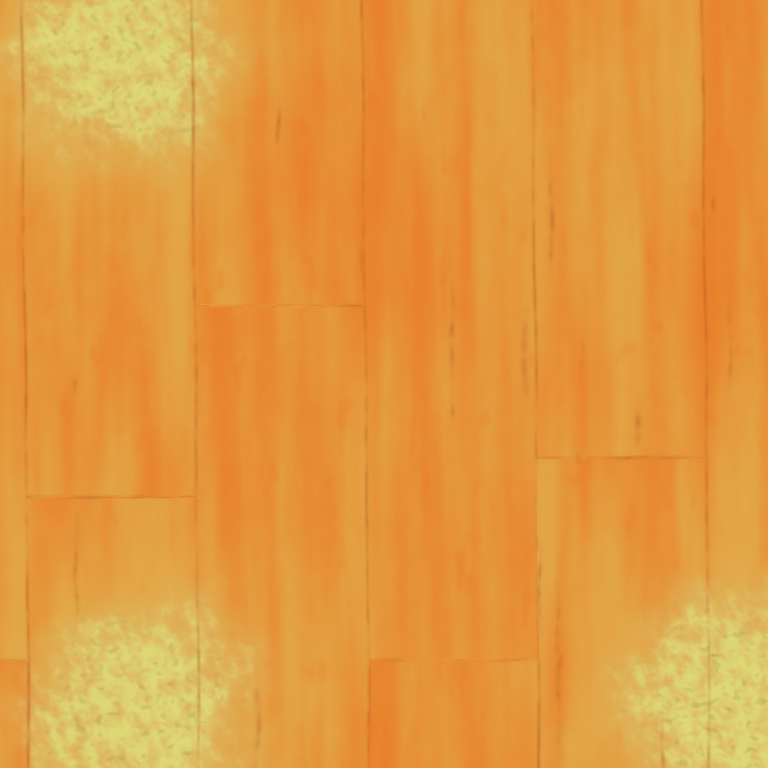
This texture is drawn by a Shadertoy shader. Its source:

```glsl
const vec3 AMBER = vec3(0.912, 0.505, 0.170);
const vec3 HONEY = vec3(0.885, 0.655, 0.280);
const vec3 STRAW = vec3(0.860, 0.725, 0.390);
const vec3 LEMON = vec3(0.870, 0.845, 0.460);
const vec3 TAN = vec3(0.850, 0.675, 0.400);
const vec3 RUST = vec3(0.700, 0.340, 0.110);
const float PLANK_WIDTH = 0.2215;
const float FIRST_SEAM = 0.033;
const float JOINT_HEIGHT[6] = float[6](0.140, 0.353, 0.602, 0.140, 0.404, 0.147);
const vec3 WORN_SPOT[3] = vec3[3](vec3(0.16, 0.92, 0.150),
                                  vec3(0.19, 0.07, 0.155),
                                  vec3(0.97, 0.08, 0.180));

vec2 hash2(vec2 p) {
    vec3 q = fract(p.xyx * vec3(0.1031, 0.1030, 0.0973));
    q += dot(q, q.yzx + 33.33);
    return fract((q.xx + q.yz) * q.zy);
}

float gradientDot(vec2 cell, vec2 offset) {
    float angle = 6.2832 * hash2(cell).x;
    return dot(vec2(cos(angle), sin(angle)), offset);
}

float gradientNoise(vec2 p) {
    vec2 i = floor(p), f = fract(p);
    vec2 u = f * f * f * (f * (f * 6.0 - 15.0) + 10.0);
    vec2 e = vec2(1.0, 0.0);
    return mix(mix(gradientDot(i, f), gradientDot(i + e, f - e), u.x),
               mix(gradientDot(i + e.yx, f - e.yx), gradientDot(i + 1.0, f - 1.0), u.x), u.y);
}

float fbm(vec2 p) {
    float sum = 0.0, weight = 1.0;
    for (int k = 0; k < 3; k++) {
        sum += weight * gradientNoise(p);
        p = p * 2.03 + 17.3;
        weight *= 0.5;
    }
    return sum;
}

float softLine(float d, float halfWidth) {
    return exp(-d * d / (halfWidth * halfWidth));
}

// Narrow staves inside a plank, each fading along its length
float staveTone(float x, float y, float seed) {
    float i = floor(x), f = fract(x);
    float a = gradientNoise(vec2(i * 5.37 + seed, y * 2.6 + seed));
    float b = gradientNoise(vec2((i + 1.0) * 5.37 + seed, y * 2.6 + seed));
    return mix(a, b, smoothstep(0.78, 1.0, f));
}

// Rubbed areas: 1 at the centre, falling softly to 0
float wornMask(vec2 p, float reach) {
    vec2 warp = 0.05 * vec2(fbm(p * 9.0), fbm(p * 9.0 + 41.0));
    float mask = 0.0;
    for (int k = 0; k < 3; k++) {
        float d = length(p + warp - WORN_SPOT[k].xy) / (WORN_SPOT[k].z * reach);
        mask = max(mask, 1.0 - smoothstep(0.2, 1.0, d));
    }
    return mask;
}

// Scattered thin slivers, broken along the grain
float slivers(vec2 p) {
    float mask = 0.0;
    for (float k = 0.0; k < 20.0; k++) {
        vec2 centre = hash2(vec2(k * 3.1 + 2.0, 7.7));
        vec2 shape = hash2(vec2(k * 5.3, 19.0));
        vec2 size = vec2(0.0025 + 0.002 * shape.x, 0.006 + 0.07 * shape.y * shape.y);
        vec2 d = p - centre;
        d.x += 0.006 * gradientNoise(vec2(p.y * 18.0, k + 0.5));
        float broken = 0.5 + 0.9 * gradientNoise(vec2(p.y * 55.0, k + 0.3));
        mask = max(mask, exp(-dot(d / size, d / size)) * clamp(broken, 0.0, 1.0));
    }
    return mask;
}

void mainImage(out vec4 fragColor, in vec2 fragCoord) {
    vec2 p = fragCoord / iResolution.y;

    // Plank layout
    float drift = 0.010 * (p.y - 0.5) + 0.002 * fbm(vec2(p.y * 7.0, 3.5));
    float across = (p.x + drift - FIRST_SEAM) / PLANK_WIDTH;
    float plank = floor(across);
    float joint = JOINT_HEIGHT[int(clamp(plank + 1.0, 0.0, 5.0))];
    float below = joint - p.y + 0.002 * gradientNoise(vec2(p.x * 30.0, 1.3));
    float lower = smoothstep(-0.003, 0.003, below);
    float seed = plank * 7.31;

    // Wood tone: 0 is amber, 1 is honey
    float upperTone = staveTone(across * 3.0, p.y, seed);
    float lowerTone = staveTone(across * 3.0 + 0.4, p.y, seed + 3.77);
    float streak = fbm(vec2((p.x + drift) * 19.0 + lower * 5.0, p.y * 1.9));
    float cloud = fbm(p * vec2(6.0, 4.0) + 8.0);
    float mottle = fbm(p * vec2(48.0, 34.0));
    float blotch = smoothstep(0.30, 0.80, fbm(p * vec2(24.0, 12.0) + 5.0));
    float tone = 0.49 + 0.40 * mix(upperTone, lowerTone, lower) + 0.55 * streak
               + 0.20 * cloud + 0.08 * mottle - 0.22 * blotch;
    tone -= 0.12 * lower * exp(-9.0 * max(below, 0.0));
    tone += 0.5 * wornMask(p, 2.0);
    vec3 color = mix(AMBER, HONEY, smoothstep(-0.1, 1.1, tone));

    // Worn patches: a soft straw halo with lemon and tan grain inside
    float worn = wornMask(p, 1.4);
    vec2 slanted = vec2(p.x + 0.35 * p.y, p.y - 0.2 * p.x);
    float grain = fbm(slanted * vec2(52.0, 40.0));
    float flecks = gradientNoise(slanted * vec2(70.0, 85.0) + 31.0);
    vec3 rubbed = mix(STRAW, LEMON, smoothstep(-0.35, 0.75, 0.75 * grain + worn - 0.6));
    rubbed = mix(rubbed, TAN, 0.45 * smoothstep(0.10, 0.55, flecks));
    rubbed *= 1.0 - 0.08 * smoothstep(0.2, 0.5, -flecks) * worn;
    color = mix(color, rubbed, smoothstep(0.0, 0.95, worn * (1.0 + 0.35 * grain)));

    // Faint interrupted seams, end joints and slivers
    float seamIndex = floor(across + 0.5);
    float seamDistance = (across - seamIndex) * PLANK_WIDTH;
    float fade = 0.28 + 0.45 * gradientNoise(vec2(p.y * 5.0, seamIndex * 4.3 + 0.4))
               + 0.45 * gradientNoise(vec2(p.y * 38.0, seamIndex * 2.7 + 0.4));
    float seam = softLine(seamDistance, 0.0024) * clamp(fade, 0.05, 0.6) * 0.75;
    float jointFade = 0.14 + 0.4 * gradientNoise(vec2(p.x * 24.0, plank + 0.4));
    float endJoint = softLine(below, 0.0024) * clamp(jointFade, 0.0, 0.35);
    float dark = max(max(seam, endJoint), slivers(p) * 0.5);
    color = mix(color, RUST, dark);

    fragColor = vec4(color, 1.0);
}
```
